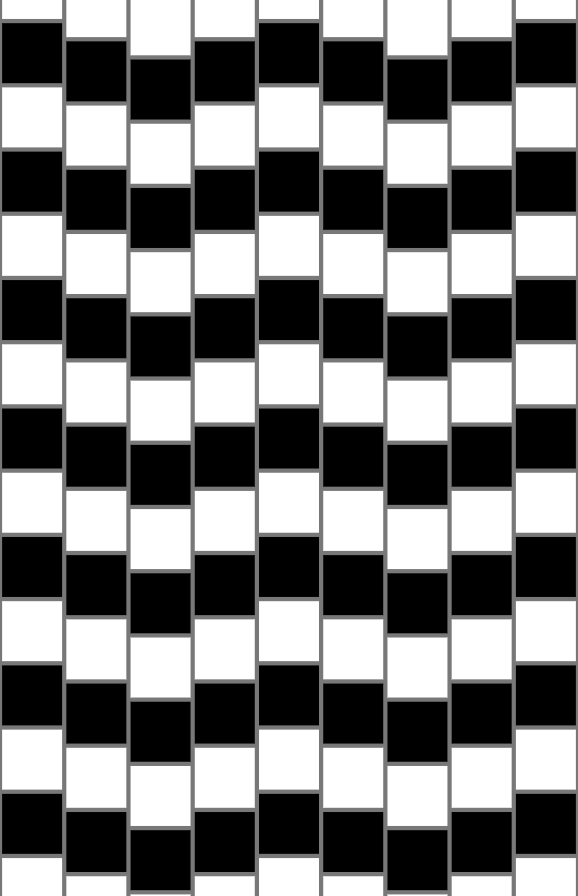
A Shadertoy shader for this pattern:

```glsl
// Cafe wall illusion: columns of black and white squares, shifted in a zigzag, with grey mortar.

const float COLUMNS = 9.0;         // tiles across the canvas
const float TOP_OFFSET = 0.328;    // first joint below the top edge, in tiles
const float COLUMN_SHIFT = 0.283;  // drop between neighbouring columns, in tiles
const float MORTAR_WIDTH = 0.066;  // joint thickness, in tiles

const vec3 BLACK = vec3(0.0);
const vec3 WHITE = vec3(1.0);
const vec3 MORTAR = vec3(0.47);

// Triangle wave through 0, 1, 2, 1 for successive columns
float zigzag(float column) {
    return 2.0 - abs(mod(column, 4.0) - 2.0);
}

// Distance to the nearest edge of the unit tile holding p
float tileEdgeDistance(vec2 p) {
    vec2 toEdge = 0.5 - abs(fract(p) - 0.5);
    return min(toEdge.x, toEdge.y);
}

// Antialiased coverage of a line of the given width
float lineCoverage(float dist, float width, float pixel) {
    return clamp((0.5 * width - dist) / pixel + 0.5, 0.0, 1.0);
}

// Rows alternate, starting with black below the first joint
vec3 tileColor(float row) {
    return mix(BLACK, WHITE, mod(row, 2.0));
}

void mainImage(out vec4 fragColor, in vec2 fragCoord) {
    // Tile units, measured from the top left
    float pixel = COLUMNS / iResolution.x;
    vec2 p = vec2(fragCoord.x, iResolution.y - fragCoord.y) * pixel;

    // Slide each column down along the zigzag
    p.y -= TOP_OFFSET + COLUMN_SHIFT * zigzag(floor(p.x));

    // Tiles with mortar on top
    float mortar = lineCoverage(tileEdgeDistance(p), MORTAR_WIDTH, pixel);
    vec3 color = mix(tileColor(floor(p.y)), MORTAR, mortar);

    fragColor = vec4(color, 1.0);
}
```
